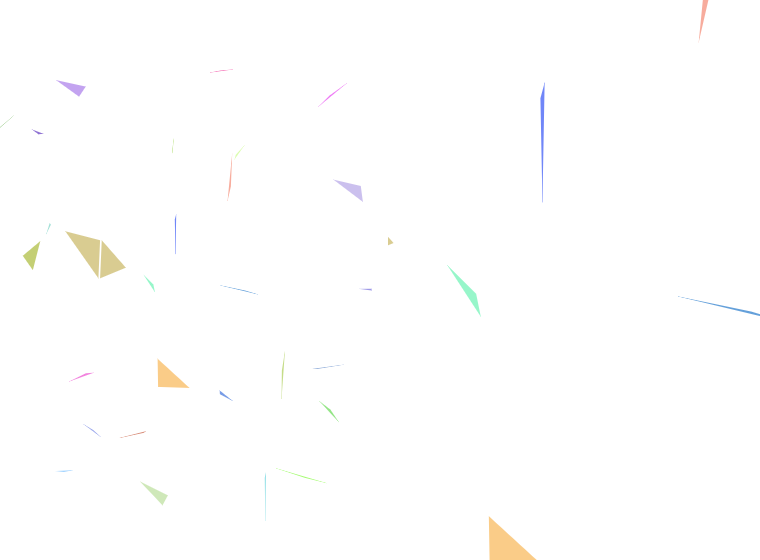
Left, the full canvas; right, a detail of the centre.
A WebGL 1 fragment shader for this background:

```glsl
precision highp float;

uniform vec2 u_resolution;

float hash(float n) {
  return fract(sin(n * 12.9898 + 4.137) * 43758.5453);
}

float cross2(vec2 a, vec2 b) {
  return a.x * b.y - a.y * b.x;
}

float segmentDistance(vec2 p, vec2 a, vec2 b) {
  vec2 ab = b - a;
  return length(p - a - ab * clamp(dot(p - a, ab) / dot(ab, ab), 0.0, 1.0));
}

// Antialiased coverage from the signed distance to a triangle
float triangle(vec2 p, vec2 a, vec2 b, vec2 c) {
  float d = min(segmentDistance(p, a, b),
                min(segmentDistance(p, b, c), segmentDistance(p, c, a)));
  float ab = cross2(b - a, p - a);
  float bc = cross2(c - b, p - b);
  float ca = cross2(a - c, p - c);
  bool inside = min(ab, min(bc, ca)) * max(ab, max(bc, ca)) > 0.0;
  return clamp(0.5 - (inside ? -d : d) * u_resolution.y, 0.0, 1.0);
}

vec3 tint(float hue, float saturation, float value) {
  vec3 pure = clamp(abs(fract(hue + vec3(0.0, 0.667, 0.333)) * 6.0 - 3.0) - 1.0, 0.0, 1.0);
  return value * mix(vec3(1.0), pure, saturation);
}

void main() {
  vec2 p = gl_FragCoord.xy / u_resolution.y;
  float aspect = u_resolution.x / u_resolution.y;
  vec3 color = vec3(1.0);

  // Scattered shards, from broad triangles to slivers
  for (int i = 0; i < 27; i++) {
    float id = float(i);
    vec2 jitter = vec2(hash(id + 31.0), hash(id + 67.0)) * 0.12;
    vec2 cell = fract(id * vec2(0.7549, 0.5698) + jitter + vec2(0.05, 0.4));
    vec2 center = vec2(cell.x * aspect, mix(0.1, 1.0, cell.y));

    float size = hash(id + 103.0);
    float breadth = hash(id + 149.0);
    float extent = mix(0.015, 0.1, size);
    float angle = mix(-1.1, 1.6, hash(id + 211.0));
    vec2 along = extent * vec2(cos(angle), sin(angle));
    vec2 across = vec2(-along.y, along.x) * (0.02 + 0.5 * breadth * breadth);
    across *= hash(id + 257.0) < 0.5 ? -1.0 : 1.0;
    vec2 apex = along * mix(-0.4, 0.5, hash(id + 307.0)) + across;

    // Slivers are deeper in tone, broad shards are pastel
    float hue = mix(hash(id + 359.0), 0.2, 0.5 * size * breadth);
    float saturation = mix(0.3, 0.6, hash(id + 401.0)) - 0.15 * breadth;
    float value = mix(0.7, 1.0, sqrt(hash(id + 443.0)));
    color = mix(color, tint(hue, saturation, value),
                triangle(p - center, -0.5 * along, 0.5 * along, apex));
  }

  // One wide kite split by a hairline gap
  vec2 q = p - vec2(0.26 * aspect, 0.545);
  vec2 top = vec2(0.006, 0.026);
  vec2 bottom = vec2(0.003, -0.042);
  vec2 gap = vec2(0.003, 0.0);
  float kite = max(triangle(q, vec2(-0.056, 0.042), top, bottom),
                   triangle(q - gap, top, vec2(0.049, -0.023), bottom));
  color = mix(color, vec3(0.85, 0.8, 0.57), kite);

  gl_FragColor = vec4(color, 1.0);
}
```
